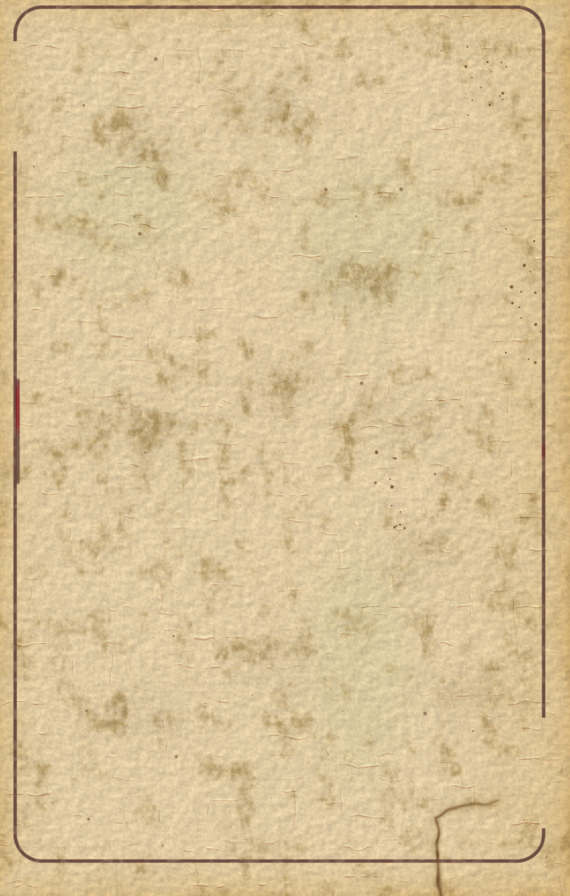
Give the GLSL for this texture, as a Shadertoy shader.

```glsl
#define PAPER vec3(0.880, 0.796, 0.640)
#define COOL_PAPER vec3(0.855, 0.790, 0.625)
#define STAIN vec3(0.610, 0.500, 0.285)
#define EDGE_TONE vec3(0.800, 0.660, 0.410)
#define INK vec3(0.400, 0.270, 0.235)
#define RED_INK vec3(0.500, 0.100, 0.130)
#define SPECK vec3(0.380, 0.230, 0.120)
#define FRAME_CENTER vec2(0.3118, 0.5155)
#define FRAME_HALF vec2(0.2949, 0.4765)
#define FRAME_RADIUS 0.030
#define LINE_HALF 0.0019
#define GRAIN 0.15

float hash(vec2 p) {
    vec3 q = fract(p.xyx * vec3(0.1031, 0.1030, 0.0973));
    q += dot(q, q.yzx + 33.33);
    return fract((q.x + q.y) * q.z);
}

float noise(vec2 p) {
    vec2 i = floor(p), f = fract(p);
    f = f * f * (3.0 - 2.0 * f);
    return mix(mix(hash(i), hash(i + vec2(1, 0)), f.x),
               mix(hash(i + vec2(0, 1)), hash(i + vec2(1, 1)), f.x), f.y);
}

float fbm(vec2 p) {
    float sum = 0.0, amp = 0.5;
    for (int i = 0; i < 5; i++) {
        sum += amp * noise(p);
        p = mat2(1.6, 1.2, -1.2, 1.6) * p + 7.3;
        amp *= 0.55;
    }
    return sum;
}

float band(float x, float lo, float hi, float soft) {
    return smoothstep(lo - soft, lo + soft, x) * (1.0 - smoothstep(hi - soft, hi + soft, x));
}

float segment(vec2 p, vec2 a, vec2 b) {
    vec2 d = b - a;
    return length(p - a - d * clamp(dot(p - a, d) / dot(d, d), 0.0, 1.0));
}

float roundBox(vec2 p, vec2 halfSize, float r) {
    vec2 q = abs(p) - halfSize + r;
    return length(max(q, 0.0)) + min(max(q.x, q.y), 0.0) - r;
}

float glow(vec2 p, vec2 center, vec2 size) {
    vec2 d = (p - center) / size;
    return exp(-dot(d, d));
}

// Blotches gathered in three staggered columns
float stainDensity(vec2 p) {
    float sum = 0.0;
    for (int i = 0; i < 12; i++) {
        float col = float(i % 3), row = float(i / 3), last = step(1.5, col);
        vec2 c = vec2(0.16 + 0.15 * col + last * (0.04 * row - 0.06),
                      0.835 + 0.045 * col - 0.235 * last - row * mix(0.315, 0.155, last));
        sum += glow(p, c, vec2(0.050, 0.038));
    }
    return sum;
}

// Specks spread around a centre
float specks(vec2 p, vec2 center, vec2 spread, int count, float px) {
    float ink = 0.0;
    for (int i = 0; i < count; i++) {
        vec2 k = vec2(float(i) * 3.7, center.x * 91.0 + center.y * 57.0);
        vec2 c = center + spread * (2.0 * vec2(hash(k), hash(k + 19.1)) - 1.0);
        float r = mix(0.0006, 0.0021, pow(hash(k + 41.7), 2.0));
        ink = max(ink, 1.0 - smoothstep(r - px, r + px, length(p - c)));
    }
    return ink;
}

// Short wavering cracks: dark line (positive) with a light lip (negative)
float cracks(vec2 p, vec2 cells, float chance) {
    vec2 q = p * cells, id = floor(q);
    vec2 f = fract(q) - 0.5 - 0.4 * (vec2(hash(id + 3.1), hash(id + 8.7)) - 0.5);
    float y = f.y / cells.y + 0.006 * (noise(p * 75.0) - 0.5);
    float reach = mix(0.08, 0.28, hash(id + 5.3));
    float mask = band(f.x, -reach, reach, 0.04) * step(hash(id), chance);
    mask *= smoothstep(0.25, 0.65, noise(p * 150.0));
    return mask * (exp(-pow(y / 0.0009, 2.0)) - 0.5 * exp(-pow((y - 0.0019) / 0.0010, 2.0)));
}

void mainImage(out vec4 fragColor, in vec2 fragCoord) {
    vec2 p = fragCoord / iResolution.y;
    float width = iResolution.x / iResolution.y, px = 1.0 / iResolution.y;

    // Paper tone with cool patches and browned edges
    float cool = glow(p, vec2(0.14, 0.77), vec2(0.08, 0.06)) + glow(p, vec2(0.42, 0.73), vec2(0.08, 0.07))
               + glow(p, vec2(0.40, 0.26), vec2(0.05, 0.12)) + 0.5 * fbm(p * 10.0);
    vec3 col = mix(PAPER, COOL_PAPER, smoothstep(0.2, 0.9, cool));
    float edge = min(min(p.x, width - p.x), min(p.y, 1.0 - p.y));
    float aged = exp(-edge / 0.020) + 0.30 * smoothstep(0.47, 0.60, p.x);
    col = mix(col, EDGE_TONE, 0.60 * aged * (0.45 + 0.8 * fbm(p * 22.0)));

    // Woven stains, broken into fine flecks
    float weave = 0.5 * noise(p * vec2(260.0, 50.0)) + 0.5 * noise(p * vec2(60.0, 260.0));
    float density = stainDensity(p);
    float blot = fbm(p * vec2(44.0, 36.0)) + 0.16 * density + 0.30 * (weave - 0.5);
    float fleck = smoothstep(0.25, 0.75, fbm(p * vec2(150.0, 130.0)));
    col = mix(col, STAIN, 0.62 * smoothstep(0.54, 0.95, blot) * (0.25 + 0.9 * fleck));
    col *= 1.0 - 0.03 * min(density, 1.0) + 0.06 * (weave - 0.5);

    // Embossed fibre grain
    vec2 g = p * vec2(130.0, 170.0);
    col *= 1.0 + GRAIN * (fbm(g) - fbm(g + vec2(-0.45, 0.6)));
    col *= 1.0 + 0.07 * (noise(p * 440.0) - 0.5);

    // Cracks
    float crack = cracks(p, vec2(11.0, 30.0), 0.4) + 0.6 * cracks(p + 3.3, vec2(17.0, 43.0), 0.4)
                + 0.5 * cracks(p.yx + 6.1, vec2(13.0, 20.0), 0.2);
    col -= crack * vec3(0.08, 0.14, 0.14);

    // Rounded frame with two worn gaps
    float d = abs(roundBox(p - FRAME_CENTER, FRAME_HALF, FRAME_RADIUS));
    float line = 1.0 - smoothstep(LINE_HALF - px, LINE_HALF + px, d);
    float gap = band(p.y, 0.831, 0.954, 0.001) * step(p.x, 0.1)
              + band(p.y, 0.0755, 0.199, 0.001) * step(0.5, p.x);
    line *= (1.0 - gap) * (0.80 + 0.20 * smoothstep(0.15, 0.5, noise(p * 170.0)));
    col = mix(col, INK, 0.94 * line);
    float strip = band(p.x, 0.0175, 0.0220, px) * band(p.y, 0.460, 0.577, 0.002);
    col = mix(col, mix(INK, RED_INK, band(p.y, 0.520, 0.570, 0.010)), 0.8 * strip);
    col = mix(col, RED_INK, 0.35 * line * band(p.y, 0.488, 0.503, 0.003) * step(0.5, p.x));

    // Specks, denser on the right
    float dots = specks(p, vec2(0.548, 0.915), vec2(0.028, 0.045), 14, px);
    dots = max(dots, specks(p, vec2(0.580, 0.665), vec2(0.020, 0.080), 14, px));
    dots = max(dots, specks(p, vec2(0.433, 0.460), vec2(0.020, 0.050), 12, px));
    dots = max(dots, 0.7 * specks(p, vec2(0.318, 0.500), vec2(0.300, 0.480), 26, px));
    col = mix(col, SPECK, 0.75 * dots);

    // Bent crease at the lower right
    vec2 w = p + 0.006 * (vec2(noise(p * 70.0), noise(p * 70.0 + 9.0)) - 0.5);
    vec2 bend = vec2(0.487, 0.088), knee = vec2(0.515, 0.100);
    float fold = min(segment(w, vec2(0.492, -0.01), bend), segment(w, bend, knee));
    fold = min(fold, segment(w, knee, vec2(0.557, 0.107)));
    col += 0.06 * exp(-pow(segment(w, vec2(0.499, -0.01), bend + vec2(0.007, -0.006)) / 0.003, 2.0));
    float taper = (1.0 - 0.6 * smoothstep(0.50, 0.56, p.x)) * (0.5 + 0.6 * noise(p * 110.0));
    col = mix(col, STAIN, 0.45 * exp(-fold / 0.005));
    col = mix(col, SPECK, 0.8 * taper * exp(-pow(fold / 0.0019, 2.0)));

    fragColor = vec4(clamp(col, 0.0, 1.0), 1.0);
}
```
